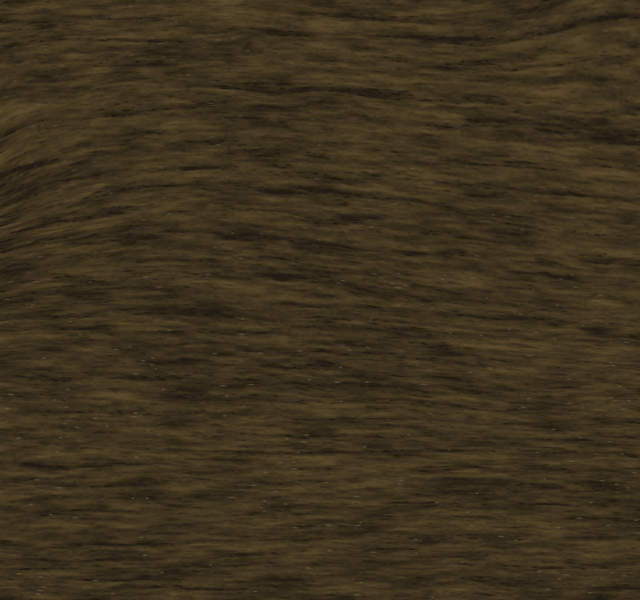
A Shadertoy shader for this texture:

```glsl
// Dark stained oak board with nearly horizontal, gently bowed grain.
// A bent grain coordinate drives growth rings, stretched fibre noise,
// and scattered dashes for the open pores and pale mineral flecks.

const vec3 DARK_STAIN = vec3(0.160, 0.130, 0.085);
const vec3 LIGHT_WOOD = vec3(0.310, 0.253, 0.147);
const vec3 PALE_FLECK = vec3(0.390, 0.360, 0.280);
const vec2 KNOT = vec2(0.415, 0.927);

float hash(vec2 p) {
    vec3 q = fract(p.xyx * 0.1031);
    q += dot(q, q.yzx + 33.33);
    return fract((q.x + q.y) * q.z);
}

float noise(vec2 p) {
    vec2 cell = floor(p), f = fract(p);
    f = f * f * (3.0 - 2.0 * f);
    float low = mix(hash(cell), hash(cell + vec2(1, 0)), f.x);
    float high = mix(hash(cell + vec2(0, 1)), hash(cell + vec2(1, 1)), f.x);
    return mix(low, high, f.y);
}

// Signed noise stretched along the grain
float fibre(vec2 p, vec2 frequency, float seed) {
    return noise(p * frequency + seed) - 0.5;
}

float blob(vec2 p, vec2 centre, vec2 radius) {
    vec2 d = (p - centre) / radius;
    return exp(-dot(d, d));
}

// Height across the grain: constant along each fibre
float grainHeight(vec2 p) {
    float v = p.y;
    v += 0.065 * exp(-p.x / 0.12) * blob(vec2(0, p.y), vec2(0, 0.68), vec2(1, 0.16));
    v += 0.075 * smoothstep(0.25, 1.15, p.x) * blob(vec2(0, p.y), vec2(0, 0.56), vec2(1, 0.30));
    v -= 0.045 * smoothstep(0.70, 1.10, p.x) * smoothstep(0.80, 1.05, p.y);
    v -= 0.5 * (p.y - KNOT.y) * blob(p, KNOT, vec2(0.035, 0.022));
    v += 0.012 * fibre(p, vec2(2.5, 3.0), 7.0);
    v += 0.006 * fibre(p, vec2(9.0, 14.0), 19.0);
    return v + 0.0022 * fibre(p, vec2(34.0, 45.0), 29.0);
}

// Porous early wood: sharp on one side, fading on the other
float growthRing(vec2 g) {
    float phase = g.y * (44.0 - 12.0 * g.y);
    phase += 1.2 * noise(vec2(g.x * 0.9, g.y * 12.0));
    phase += 0.6 * fibre(g, vec2(11.0, 80.0), 31.0);
    float f = fract(phase);
    float band = smoothstep(0.0, 0.15, f) * (1.0 - smoothstep(0.15, 0.50, f));
    float broken = smoothstep(0.15, 0.85, noise(g * vec2(15.0, 90.0) + 53.0));
    return band * broken * mix(0.65, 1.0, smoothstep(0.4, 0.75, g.y));
}

// Staggered rows of short soft dashes, one at most in each cell
float dashes(vec2 g, vec2 size, float density, float seed) {
    vec2 p = g / size + seed;
    p.x += 7.0 * hash(vec2(floor(p.y), seed));
    vec2 cell = floor(p);
    float present = step(hash(cell + seed), density);
    vec2 centre = 0.4 + 0.2 * vec2(hash(cell + 17.3), hash(cell + 41.7));
    vec2 radius = vec2(mix(0.12, 0.39, hash(cell + 73.1)), 0.38);
    float d = length((fract(p) - centre) / radius);
    return present * (1.0 - smoothstep(0.1, 1.0, d));
}

void mainImage(out vec4 fragColor, in vec2 fragCoord) {
    vec2 p = fragCoord / iResolution.y;
    vec2 g = vec2(p.x, grainHeight(p));
    float ring = growthRing(g);

    // Fibres from faint broad bands down to fine short streaks
    float tone = 0.60 + 0.14 * (p.y - 0.5);
    tone += 0.14 * fibre(p, vec2(2.0, 4.0), 3.0);
    tone += 0.24 * fibre(g, vec2(5.0, 45.0), 11.0);
    tone += 0.58 * fibre(g, vec2(13.0, 105.0), 23.0);
    tone += 0.56 * fibre(g, vec2(24.0, 170.0), 47.0);
    tone += 0.52 * fibre(g, vec2(42.0, 270.0), 37.0);
    tone += 0.26 * fibre(g, vec2(170.0, 380.0), 61.0);
    tone -= 0.50 * ring;

    // Open pores: thin dashes that gather inside the rings
    float pores = 0.0;
    for (int i = 0; i < 3; i++) {
        float k = float(i);
        vec2 size = vec2(0.026 + 0.012 * k, 0.0056 + 0.0008 * k);
        pores = max(pores, dashes(g, size, 0.42, 5.7 + 13.1 * k));
    }
    tone -= pores * (0.22 + 0.30 * smoothstep(0.05, 0.5, ring));

    // Shade by the left edge and the small knot
    tone -= 0.20 * blob(p, vec2(0.0, 0.60), vec2(0.06, 0.07));
    tone -= 0.55 * blob(p, KNOT, vec2(0.011, 0.014));

    vec3 colour = mix(DARK_STAIN, LIGHT_WOOD, clamp(tone, -0.2, 1.25));
    float flecks = dashes(g, vec2(0.024, 0.0058), 0.04, 91.3);
    flecks *= mix(0.65, 0.35, smoothstep(0.3, 0.8, p.y));
    fragColor = vec4(mix(colour, PALE_FLECK, flecks), 1.0);
}
```
